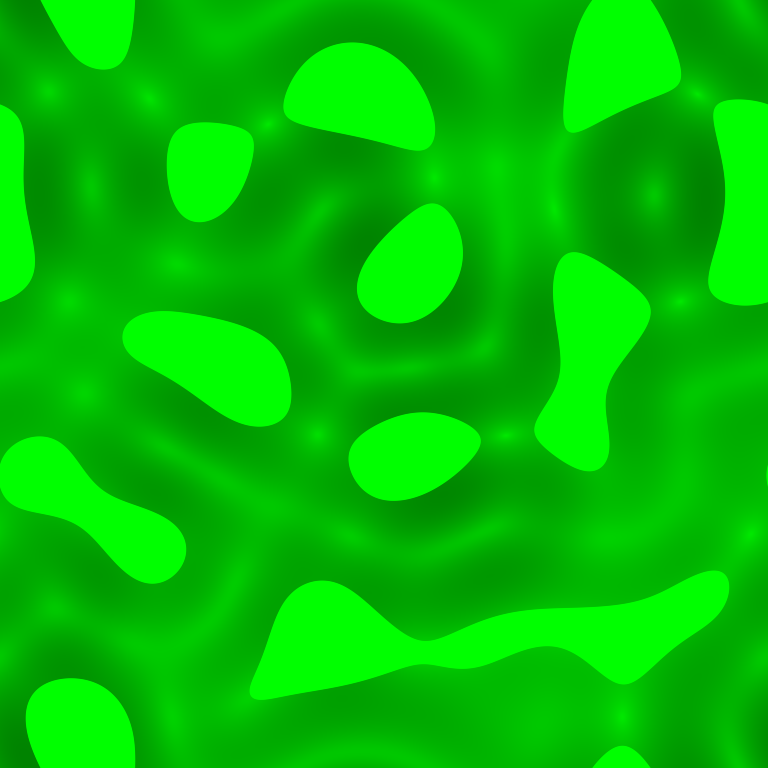
Give the GLSL for this texture, as a Shadertoy shader.

```glsl
// Flat bright green islands on a softly shaded darker green relief.
// A sum of whole-number waves with hashed phases gives a tiling height field;
// its high parts are cut to flat plateaus, the rest is shaded by its slope.

const float TAU = 6.2831853;
const int MAX_FREQUENCY = 7;
const float MEAN_FREQUENCY = 3.8;
const float BANDWIDTH = 1.3;
const float PLATEAU_LEVEL = 0.74;  // in standard deviations of the height
const float SEED = 17.0;
const vec3 GREEN = vec3(0.0, 1.0, 0.0);

float hash(vec2 p) {
    vec3 q = fract(p.xyx * 0.1031);
    q += dot(q, q.yzx + 33.33);
    return fract((q.x + q.y) * q.z);
}

// Height in x, gradient in yz, mean squared slope in w; height has variance one.
vec4 waveField(vec2 uv, float center, float width, float seed) {
    vec3 field = vec3(0.0);
    float heightPower = 0.0;
    float slopePower = 0.0;
    for (int j = 0; j <= MAX_FREQUENCY; j++) {
        for (int i = -MAX_FREQUENCY; i <= MAX_FREQUENCY; i++) {
            if (j == 0 && i <= 0) continue;  // each wave only once
            vec2 k = vec2(float(i), float(j));
            float offset = (length(k) - center) / width;
            float amplitude = exp(-offset * offset);
            float phase = TAU * (dot(k, uv) + hash(k + seed));
            vec2 waveVector = TAU * k;
            field += amplitude * vec3(cos(phase), -sin(phase) * waveVector);
            float power = 0.5 * amplitude * amplitude;
            heightPower += power;
            slopePower += power * dot(waveVector, waveVector);
        }
    }
    return vec4(field / sqrt(heightPower), slopePower / heightPower);
}

// Thin bright crests, dark flanks, and valleys that stay half bright.
float reliefShade(float height, float slopeSquared) {
    float valley = 1.0 - smoothstep(-1.0, 0.3, height);
    float softened = slopeSquared + mix(0.003, 0.13, valley);
    return 1.0 - 0.335 * pow(softened, 0.22);
}

// Coverage of the plateau, smoothed over one given width in canvas units.
float plateauMask(float height, float slope, float level, float width) {
    float edgeDistance = (height - level) / max(slope, 0.5);
    return smoothstep(-0.6 * width, 0.6 * width, edgeDistance);
}

void mainImage(out vec4 fragColor, in vec2 fragCoord) {
    vec2 uv = fragCoord / iResolution.xy;
    float edgeWidth = 1.0 / min(iResolution.x, iResolution.y);

    vec4 field = waveField(uv, MEAN_FREQUENCY, BANDWIDTH, SEED);
    float slopeSquared = dot(field.yz, field.yz);

    float relief = reliefShade(field.x, slopeSquared / field.w);
    float plateau = plateauMask(field.x, sqrt(slopeSquared), PLATEAU_LEVEL, edgeWidth);

    float brightness = mix(clamp(relief, 0.0, 1.0), 1.0, plateau);
    fragColor = vec4(GREEN * brightness, 1.0);
}
```
